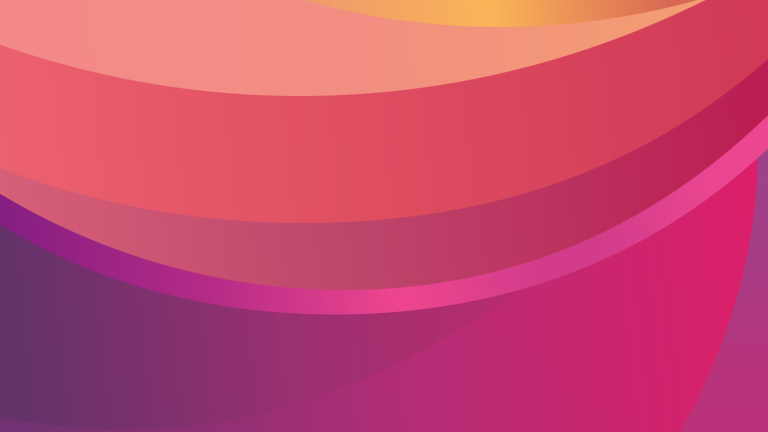
A Shadertoy shader for this background:

```glsl
// Layered bowl-shaped sheets in coral, rose, magenta and plum.
// Each rim is a quartic curve; sheets are painted from the bottom up,
// each filled with a slightly tilted multi-stop colour gradient.

const float ASPECT = 16.0 / 9.0;
const float TILT = 0.06;

vec3 rgb(float r, float g, float b) { return vec3(r, g, b) / 255.0; }

// Height of a bowl whose lowest point is 'low'; bend = square, cubic, quartic terms
float bowl(float x, vec2 low, vec3 bend) {
    float d = x - low.x;
    return low.y + d * d * (bend.x + d * (bend.y + d * bend.z));
}

// Antialiased coverage of the region where d is positive
float cover(float d) { return clamp(d / fwidth(d) + 0.5, 0.0, 1.0); }

// Gradient through three colours, the second one placed at 'mid'
vec3 ramp(float t, float mid, vec3 a, vec3 b, vec3 c) {
    vec3 start = mix(a, b, clamp(t / mid, 0.0, 1.0));
    return mix(start, c, clamp((t - mid) / (1.0 - mid), 0.0, 1.0));
}

void mainImage(out vec4 fragColor, in vec2 fragCoord) {
    vec2 uv = fragCoord / iResolution.xy;
    vec2 p = uv * vec2(ASPECT, 1.0);
    float t = uv.x + TILT * (uv.y - 0.5);

    // Lower sheets: magenta floor, plum hollow and violet side
    vec3 floorColor = ramp(t, 0.52, rgb(112.0, 50.0, 114.0),
                           rgb(180.0, 45.0, 117.0), rgb(221.0, 31.0, 105.0));
    vec3 plum = ramp(t, 0.35, rgb(98.0, 50.0, 105.0),
                     rgb(153.0, 48.0, 112.0), rgb(216.0, 38.0, 108.0));
    vec3 violet = mix(rgb(186.0, 50.0, 122.0), rgb(157.0, 66.0, 137.0),
                      smoothstep(0.0, 0.65, uv.y));
    float hollow = bowl(p.x, vec2(0.289, 0.0046), vec3(0.388, 0.0, 0.0));
    float side = 1.7546 - bowl(p.y, vec2(0.653, 0.0), vec3(0.42, 0.0, 0.0));
    vec3 color = mix(floorColor, plum, cover(p.y - hollow));
    color = mix(color, violet, cover(p.x - side));

    // Bright ribbon
    vec3 ribbon = ramp(t / 0.5, 0.5, rgb(132.0, 30.0, 130.0),
                       rgb(178.0, 42.0, 134.0), rgb(236.0, 69.0, 142.0));
    ribbon = mix(ribbon, rgb(210.0, 60.0, 138.0), smoothstep(0.5, 0.72, t));
    ribbon = mix(ribbon, rgb(236.0, 70.0, 145.0), smoothstep(0.75, 0.97, t));
    float ribbonRim = bowl(p.x, vec2(0.7755, 0.272), vec3(0.2966, 0.0012, 0.0843));
    color = mix(color, ribbon, cover(p.y - ribbonRim));

    // Dusty rose sheet
    vec3 rose = ramp(t, 0.48, rgb(214.0, 96.0, 120.0),
                     rgb(188.0, 68.0, 106.0), rgb(187.0, 30.0, 82.0));
    float roseRim = bowl(p.x, vec2(0.7986, 0.3287), vec3(0.335, 0.03, 0.06));
    color = mix(color, rose, cover(p.y - roseRim));

    // Coral red sheet
    vec3 coral = ramp(t, 0.5, rgb(236.0, 97.0, 112.0),
                      rgb(222.0, 77.0, 96.0), rgb(208.0, 58.0, 87.0));
    float coralRim = bowl(p.x, vec2(0.706, 0.4838), vec3(0.2403, 0.0197, 0.0602));
    color = mix(color, coral, cover(p.y - coralRim));

    // Pale salmon sheet
    vec3 salmon = ramp(t, 0.48, rgb(243.0, 137.0, 138.0),
                       rgb(242.0, 142.0, 129.0), rgb(243.0, 159.0, 112.0));
    float salmonRim = bowl(p.x, vec2(0.6944, 0.7778), vec3(0.24, 0.0, 0.0138));
    color = mix(color, salmon, cover(p.y - salmonRim));

    // Golden crest
    vec3 gold = ramp((t - 0.4) / 0.5, 0.54, rgb(238.0, 151.0, 110.0),
                     rgb(250.0, 180.0, 88.0), rgb(217.0, 105.0, 84.0));
    float goldRim = bowl(p.x, vec2(1.1574, 0.9375), vec3(0.298, 0.0, 0.0));
    color = mix(color, gold, cover(p.y - goldRim));

    fragColor = vec4(color, 1.0);
}
```
